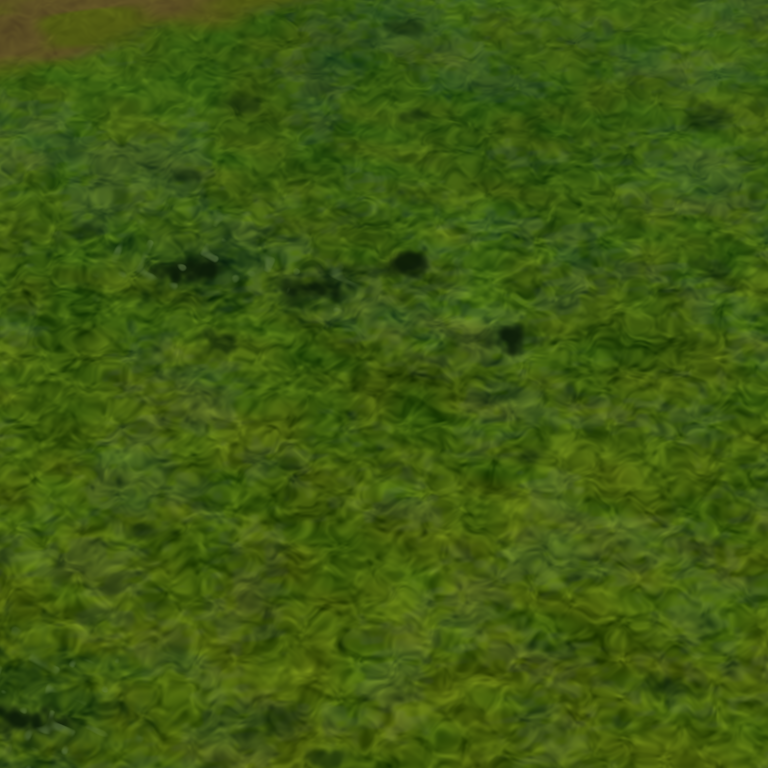
A Shadertoy shader for this texture:

```glsl
float hash(vec2 p) {
    vec3 q = fract(p.xyx * vec3(0.1031, 0.1030, 0.0973));
    q += dot(q, q.yzx + 33.33);
    return fract((q.x + q.y) * q.z);
}

// Smooth value noise in -1..1
float noise(vec2 p) {
    vec2 cell = floor(p);
    vec2 f = fract(p);
    f = f * f * (3.0 - 2.0 * f);
    float low = mix(hash(cell), hash(cell + vec2(1, 0)), f.x);
    float high = mix(hash(cell + vec2(0, 1)), hash(cell + vec2(1, 1)), f.x);
    return 2.0 * mix(low, high, f.y) - 1.0;
}

vec2 rotate(vec2 p, float angle) {
    float c = cos(angle), s = sin(angle);
    return vec2(c * p.x - s * p.y, s * p.x + c * p.y);
}

// Slanted, horizontally stretched noise
float streaks(vec2 p, float angle, vec2 frequency) {
    return noise(rotate(p, angle) * frequency + 57.0);
}

// Broad light and shade of the turf
float patches(vec2 p) {
    return 0.6 * streaks(p, 0.25, vec2(5, 9)) + 0.4 * streaks(p, -0.3, vec2(12, 21));
}

// Short matted blades
float grassGrain(vec2 p) {
    vec2 warp = 0.009 * vec2(noise(p * 42.0), noise(p * 38.0 + 19.0));
    vec2 q = p + warp;
    return 0.75 * streaks(q, 0.12, vec2(27, 50))
         + 1.05 * streaks(q, -0.22, vec2(56, 98))
         + 0.80 * streaks(q, 0.38, vec2(88, 150))
         + 0.55 * streaks(q, -0.65, vec2(105, 175));
}

// Ragged elliptical mask, 1 at the centre
float clump(vec2 p, vec2 centre, vec2 radius) {
    float ragged = 0.38 * noise(p * vec2(48, 65)) + 0.25 * noise(p * 105.0 + 8.0);
    return smoothstep(1.15, 0.1, length((p - centre) / radius) + ragged);
}

// Small dark tufts scattered over the field
float scatteredTufts(vec2 p) {
    float shade = 0.0;
    for (int i = 0; i < 16; i++) {
        float id = float(i);
        vec2 centre = vec2(hash(vec2(id, 3.7)), hash(vec2(id, 9.2)));
        float size = mix(0.012, 0.032, hash(vec2(id, 5.1)));
        shade = max(shade, 0.55 * clump(p, centre, size * vec2(1.5, 0.65)));
    }
    return shade;
}

// Weeds: dark cores at x, surrounding leafy halo at y
vec2 weeds(vec2 p) {
    float core = clump(p, vec2(0.25, 0.648), vec2(0.048, 0.018));
    core = max(core, clump(p, vec2(0.40, 0.624), vec2(0.046, 0.020)));
    core = max(core, clump(p, vec2(0.53, 0.655), vec2(0.042, 0.022)));
    core = max(core, clump(p, vec2(0.665, 0.56), vec2(0.046, 0.022)));
    core = max(core, clump(p, vec2(0.03, 0.06), vec2(0.062, 0.026)));
    float halo = clump(p, vec2(0.25, 0.665), vec2(0.15, 0.07));
    halo = max(halo, clump(p, vec2(0.40, 0.62), vec2(0.10, 0.042)));
    halo = max(halo, clump(p, vec2(0.04, 0.08), vec2(0.16, 0.12)));
    return vec2(core, halo);
}

void mainImage(out vec4 fragColor, in vec2 fragCoord) {
    vec2 uv = fragCoord / iResolution.y;

    // Ground recedes gently towards the top
    vec2 ground = vec2((uv.x - 0.5) * (1.0 + 0.2 * uv.y), uv.y + 0.2 * uv.y * uv.y);
    float distance01 = smoothstep(0.55, 1.0, uv.y);
    float grain = grassGrain(ground) * mix(1.0, 0.62, distance01);
    float broad = patches(ground);

    // Green turf, yellower when near and cooler when far
    vec3 nearGreen = vec3(0.262, 0.362, 0.036);
    vec3 farGreen = vec3(0.222, 0.354, 0.058);
    vec3 lightStep = vec3(0.062, 0.066, 0.019);
    vec3 color = mix(nearGreen, farGreen, smoothstep(0.1, 0.9, uv.y));
    color += lightStep * (grain + 0.75 * broad);

    // Dull, dry and bluish blades
    float dull = smoothstep(0.0, 0.8, streaks(ground, 0.1, vec2(10, 17))
               + 0.6 * streaks(ground, -0.15, vec2(64, 105)));
    color += dull * vec3(0.008, -0.004, 0.060);
    color.r += 0.028 * streaks(ground, 0.2, vec2(17, 34));

    // Shaded hollows and leafy weeds
    vec3 shadow = vec3(0.055, 0.135, 0.035);
    vec3 leafShade = vec3(0.13, 0.25, 0.075);
    vec3 paleLeaf = vec3(0.43, 0.53, 0.31);
    vec2 weed = weeds(uv);
    color = mix(color, shadow + 0.3 * lightStep * grain, scatteredTufts(uv));
    color = mix(color, leafShade + lightStep * grain, 0.55 * weed.y);
    color = mix(color, shadow * 0.75, 0.9 * weed.x);
    float leaf = smoothstep(0.55, 0.9, streaks(uv, 0.4, vec2(58, 75)));
    color = mix(color, paleLeaf, 0.5 * leaf * weed.y);

    // Worn earth beyond the far edge of the grass
    float edge = uv.y - 0.90 - 0.24 * uv.x + 0.012 * noise(uv * vec2(14, 30));
    vec3 dryGrass = vec3(0.32, 0.36, 0.07);
    vec3 earth = vec3(0.36, 0.31, 0.14);
    float bare = smoothstep(-0.2, 0.5, streaks(uv, -0.12, vec2(9, 45)) + 8.0 * edge - 0.3);
    vec3 worn = mix(dryGrass, earth, bare) + 0.45 * lightStep * grain;
    color = mix(color, worn, smoothstep(-0.012, 0.022, edge));

    fragColor = vec4(clamp(color, 0.0, 1.0), 1.0);
}
```
